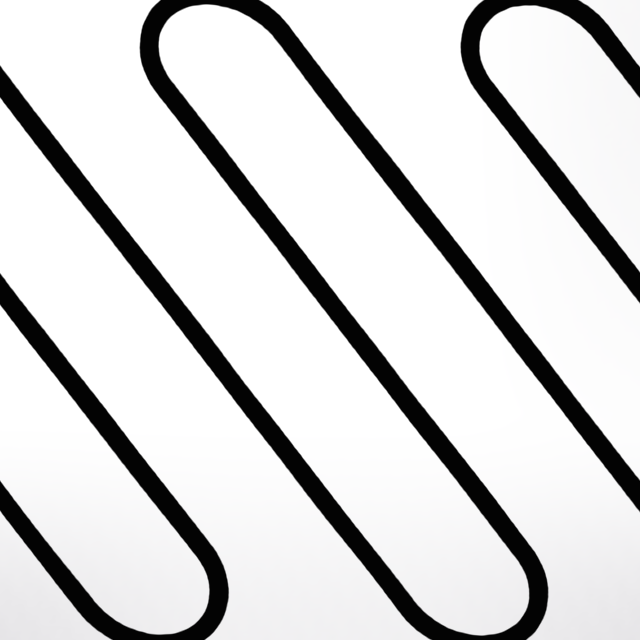
Give the GLSL for this pattern, as a Shadertoy shader.

```glsl
const vec3 PAPER = vec3(1.0);
const vec3 PAPER_SHADE = vec3(0.895, 0.89, 0.9);
const vec3 INK = vec3(0.01);

// Sines of rising frequency in turning directions, about -1 to 1
float layeredSines(vec2 p, float frequency) {
    float sum = 0.0;
    float amplitude = 0.5;
    for (int i = 0; i < 4; i++) {
        float angle = 0.6 + 2.4 * float(i);
        vec2 direction = vec2(cos(angle), sin(angle));
        sum += amplitude * sin(dot(p, direction) * frequency + 1.7 * float(i));
        frequency *= 1.63;
        amplitude *= 0.62;
    }
    return sum;
}

// Signed distance to a long bar along +v, closed by a skewed elliptic cap
float cappedBar(vec2 uv, float halfWidth, float capHeight, float skew) {
    vec2 h = vec2(uv.x / halfWidth, max(uv.y + skew * uv.x, 0.0) / capHeight);
    float radius = max(length(h), 1e-3);
    vec2 gradient = vec2(h.x / halfWidth + skew * h.y / capHeight, h.y / capHeight) / radius;
    return (radius - 1.0) / max(length(gradient), 1.0);
}

// Distance to the centre line of a slanted meander that turns at both ends
float meander(vec2 q, float period, float slant, float capY) {
    // A half turn maps the lower bends onto the upper ones
    if (q.y < 0.0) q = -q;

    vec2 rel = q - vec2(0.25 * period - slant * capY, capY);
    rel.x -= period * round((rel.x + slant * rel.y) / period);

    vec2 axis = normalize(vec2(-slant, 1.0));
    vec2 across = vec2(axis.y, -axis.x);
    float halfWidth = 0.25 * period * axis.y;
    return abs(cappedBar(vec2(dot(rel, across), dot(rel, axis)), halfWidth, 0.116, 0.22));
}

// Soft grey falling off toward the lower edge and the right side
float paperShade(vec2 p) {
    float low = smoothstep(0.36, -0.04, p.y);
    float corners = 0.55 + 0.45 * smoothstep(0.1, 0.6, abs(p.x - 0.5));
    float right = 0.3 * smoothstep(0.7, 1.05, p.x) * smoothstep(0.1, 0.9, p.y);
    float mottle = 0.04 * layeredSines(p, 150.0);
    return clamp((low * corners + right) * (1.0 + mottle), 0.0, 1.0);
}

void mainImage(out vec4 fragColor, in vec2 fragCoord) {
    vec2 p = fragCoord / iResolution.y;
    float pixel = 1.0 / iResolution.y;

    // Hand-drawn drift of the stroke
    vec2 drift = 0.0016 * vec2(layeredSines(p, 9.0), layeredSines(p.yx + 3.1, 8.0));
    float d = meander(p + drift - vec2(0.538, 0.5), 0.5, 0.774, 0.4056);

    // Marker width with slow swelling and a rough edge
    float halfStroke = 0.0148 + 0.0007 * layeredSines(p + 5.3, 14.0);
    halfStroke += 0.0005 * layeredSines(p, 210.0);
    float edge = max(pixel, 0.0013);
    float ink = 1.0 - smoothstep(-edge, edge, d - halfStroke);

    vec3 paper = mix(PAPER, PAPER_SHADE, paperShade(p));
    fragColor = vec4(mix(paper, INK, ink), 1.0);
}
```
